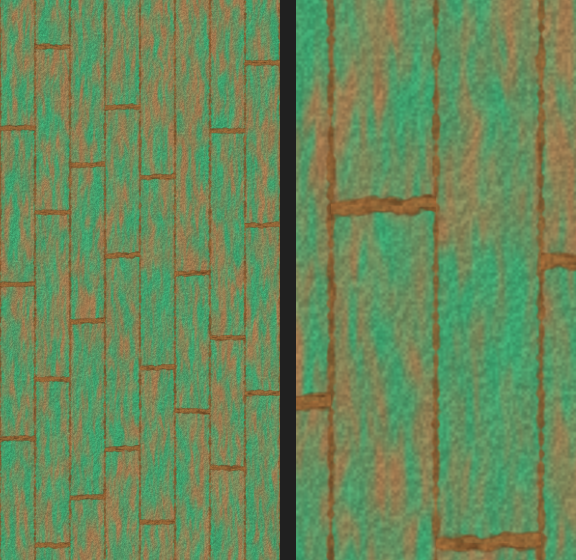
Left: the whole. Right: its middle third, enlarged.
A Shadertoy shader for this texture:

```glsl
// Eight columns of weathered green planks with brown wood showing through and rough earthy joints.

const float COLUMNS = 8.0;
const float CANVAS_HEIGHT = 2.0;          // in canvas widths
const float SEAM_HALF_WIDTH = 0.0034;
const float JOINT_HALF_WIDTH = 0.0082;
const float PLANK_VARIATION = 0.07;
const float RELIEF = 0.22;
const float GRAIN = 0.17;

const vec3 PAINT = vec3(0.235, 0.635, 0.43);
const vec3 WOOD = vec3(0.635, 0.475, 0.31);
const vec3 EARTH = vec3(0.59, 0.39, 0.205);
const vec3 CREVICE = vec3(0.40, 0.25, 0.12);

// Joint spacing per column: first height, pitch, stretch, count
const vec4 COURSE[8] = vec4[8](
    vec4(0.217, 0.273, 0.002, 3), vec4(0.026, 0.297, 0.0, 4),
    vec4(0.112, 0.333, -0.018, 3), vec4(0.199, 0.385, -0.04, 3),
    vec4(0.068, 0.244, 0.032, 3), vec4(0.266, 0.246, 0.0, 2),
    vec4(0.164, 0.165, 0.068, 3), vec4(0.298, 0.305, -0.005, 3));

float hash(vec2 p) {
    vec3 q = fract(vec3(p.xyx) * 0.1031);
    q += dot(q, q.yzx + 33.33);
    return fract((q.x + q.y) * q.z);
}

float noise(vec2 p) {
    vec2 i = floor(p), f = fract(p);
    f = f * f * (3.0 - 2.0 * f);
    return mix(mix(hash(i), hash(i + vec2(1, 0)), f.x),
               mix(hash(i + vec2(0, 1)), hash(i + vec2(1, 1)), f.x), f.y);
}

// Rough plaster-like surface height
float surface(vec2 p) {
    return 0.4 * noise(p * vec2(85, 70)) + 0.6 * noise(p * vec2(170, 140) + 17.0);
}

// Vertical brush streaks, 0 is bare wood and 1 is full paint
float streaks(vec2 p) {
    p.x += 0.010 * (noise(p * vec2(20, 16)) - 0.5);
    p.y += 0.03 * noise(vec2(p.x * 90.0, 3.0));
    return 0.26 * noise(p * vec2(17, 6))
         + 0.40 * noise(p * vec2(58, 13) + 31.0)
         + 0.34 * noise(p * vec2(110, 25) + 57.0);
}

void mainImage(out vec4 fragColor, in vec2 fragCoord) {
    vec2 p = fragCoord / iResolution.xy * vec2(1.0, CANVAS_HEIGHT);
    float pixel = 1.0 / iResolution.x;
    float column = clamp(floor(p.x * COLUMNS), 0.0, COLUMNS - 1.0);
    vec4 course = COURSE[int(column)];

    // Nearest joint and the plank number within the column
    float jointDistance = 1.0, plank = 0.0;
    float across = fract(p.x * COLUMNS) - 0.5;
    for (float k = 0.0; k < course.w; k++) {
        float height = CANVAS_HEIGHT * (course.x + k * (course.y + k * course.z));
        float tilt = 0.008 * (hash(vec2(column, k) + 5.0) - 0.3) * across;
        float wobble = 0.005 * (noise(vec2(p.x * 45.0, k * 7.0 + column)) - 0.5);
        float offset = p.y - height - tilt - wobble;
        jointDistance = min(jointDistance, abs(offset));
        plank += step(0.0, offset);
    }

    // Painted planks, each with its own streaks and degree of wear
    vec2 id = vec2(column, plank);
    float wear = hash(id + 11.0) - 0.5;
    float paint = streaks(p + 9.0 * vec2(hash(id + 2.0), hash(id + 7.0)));
    paint = smoothstep(0.16, 0.82, paint + PLANK_VARIATION * wear);
    vec3 color = mix(WOOD, PAINT, paint);
    color *= 0.97 + 0.06 * noise(p * vec2(60, 12) + 71.0);

    // Earthy seams between columns and wider joints between planks
    float seamWobble = 0.003 * (noise(vec2(p.y * 38.0, floor(p.x * COLUMNS + 0.5))) - 0.5);
    float seamDistance = abs(fract(p.x * COLUMNS + 0.5) - 0.5) / COLUMNS + seamWobble;
    float ragged = 0.005 * (noise(p * vec2(110, 140)) - 0.5);
    float edge = max(pixel, 0.0026);
    float seam = 1.0 - smoothstep(-edge, edge, seamDistance - SEAM_HALF_WIDTH + ragged);
    float joint = 1.0 - smoothstep(-edge, edge, jointDistance - JOINT_HALF_WIDTH + ragged);
    float fibre = noise(p * vec2(55, 210) + 23.0);
    vec3 earth = mix(CREVICE, EARTH, smoothstep(0.0, 0.6, fibre + 0.12));
    float rim = 1.0 - smoothstep(0.0, 0.004, abs(jointDistance - JOINT_HALF_WIDTH + ragged));
    vec3 seamColor = mix(EARTH, CREVICE, 0.75 * noise(p * vec2(160, 45)));
    color = mix(color, seamColor, 0.85 * seam);
    color = mix(color, earth, 0.92 * joint);
    color = mix(color, CREVICE, 0.32 * rim);

    // Raking light over the surface, then fine grain
    vec2 toLight = vec2(-0.0025, 0.0035);
    float slope = surface(p) - surface(p + toLight);
    color *= 1.0 + RELIEF * slope;
    color *= 1.0 + GRAIN * (noise(p * 290.0) - 0.5);
    fragColor = vec4(clamp(color, 0.0, 1.0), 1.0);
}
```
